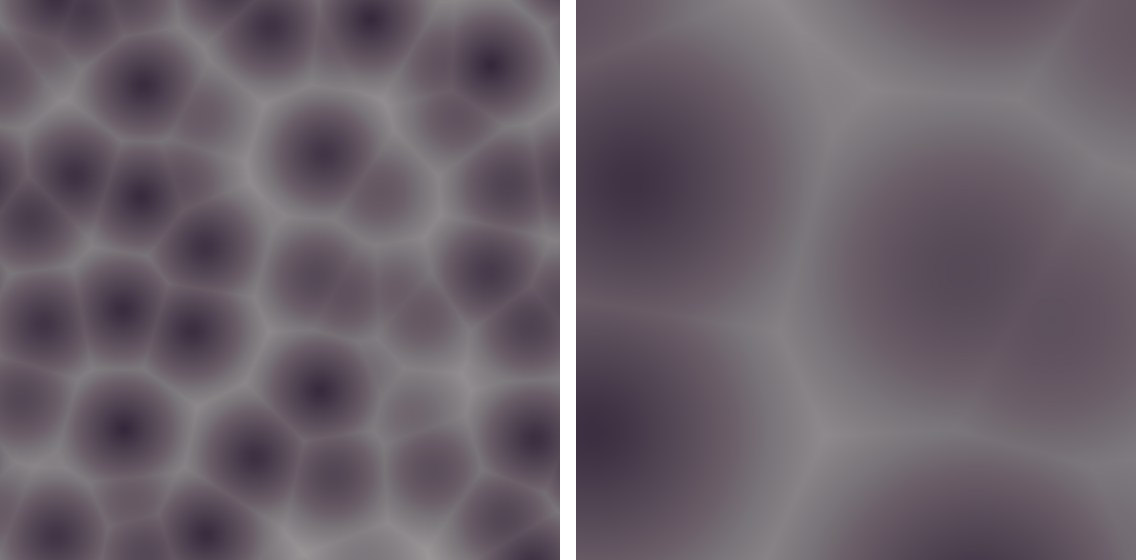
Left, the full canvas; right, a detail of the centre.
This texture is drawn by a Shadertoy shader. Its source:

```glsl
// Soft smoky cells: a flat slice through 3D cellular noise, dark plum cores fading to grey seams.

const float CELLS_ACROSS = 6.0;
const float SLICE_DEPTH = 4.42;

const vec3 PLUM  = vec3(0.195, 0.145, 0.220);
const vec3 MAUVE = vec3(0.415, 0.366, 0.407);
const vec3 GREY  = vec3(0.470, 0.451, 0.470);
const vec3 PALE  = vec3(0.625, 0.610, 0.615);

// Sine-free hash: lattice cell to a point in the unit cube
vec3 hash33(vec3 p) {
    p = fract(p * vec3(0.1031, 0.1030, 0.0973));
    p += dot(p, p.yxz + 33.33);
    return fract((p.xxy + p.yxx) * p.zyx);
}

// Distance to the nearest jittered lattice point
float nearestPoint(vec3 p) {
    vec3 cell = floor(p);
    vec3 local = p - cell;
    float nearestSq = 8.0;
    for (int z = -1; z <= 1; z++)
    for (int y = -1; y <= 1; y++)
    for (int x = -1; x <= 1; x++) {
        vec3 offset = vec3(x, y, z);
        vec3 toPoint = offset + hash33(cell + offset) - local;
        nearestSq = min(nearestSq, dot(toPoint, toPoint));
    }
    return sqrt(nearestSq);
}

// Colour ramp from cell core to seam
vec3 smokeRamp(float d) {
    vec3 core = mix(PLUM, MAUVE, clamp(d / 0.5, 0.0, 1.0));
    vec3 rim = mix(core, GREY, clamp((d - 0.5) / 0.13, 0.0, 1.0));
    return mix(rim, PALE, clamp((d - 0.63) / 0.37, 0.0, 1.0));
}

void mainImage(out vec4 fragColor, in vec2 fragCoord) {
    vec2 uv = fragCoord / iResolution.y;
    vec3 samplePos = vec3(uv * CELLS_ACROSS + 11.0, SLICE_DEPTH);
    fragColor = vec4(smokeRamp(nearestPoint(samplePos)), 1.0);
}
```
